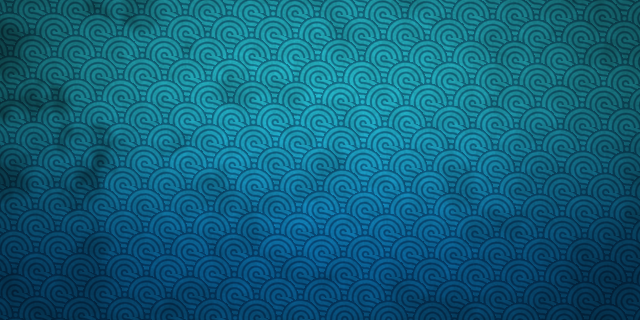
Write a Shadertoy shader that draws this pattern.

```glsl
float hash(vec2 p) {
    vec3 h = fract(vec3(p.xyx) * 0.1031);
    h += dot(h, h.yzx + 33.33);
    return fract((h.x + h.y) * h.z);
}

float noise(vec2 p) {
    vec2 i = floor(p), f = fract(p);
    f = f * f * (3.0 - 2.0 * f);
    return mix(mix(hash(i), hash(i + vec2(1, 0)), f.x),
               mix(hash(i + vec2(0, 1)), hash(i + vec2(1, 1)), f.x), f.y);
}

float fbm(vec2 p) {
    float sum = 0.0, amplitude = 0.5;
    for (int i = 0; i < 5; i++) {
        sum += amplitude * noise(p);
        p = mat2(1.6, 1.2, -1.2, 1.6) * p + 7.3;
        amplitude *= 0.5;
    }
    return sum;
}

// Offset from the nearest disc centre in a half-height row
vec2 discOffset(vec2 q, float row) {
    float shift = 0.5 * mod(row, 2.0);
    return vec2(fract(q.x - shift + 0.5) - 0.5, q.y - 0.5 * row);
}

// Signed distance to evenly spaced lines
float stripes(float d) {
    return abs(d - 0.125 * round(d / 0.125)) - 0.04;
}

// Rings whose lower ends sweep to the right in a falling curve
float swirl(vec2 p) {
    float r = length(p);
    float flow = 0.5 - length(p + vec2(0.0, 0.5));
    bool inTail = p.x > 0.0 && p.y < 0.0 && flow > -0.085;
    float d = stripes(inTail ? flow : r);
    return max(d, r - 0.42);
}

float waves(vec2 q) {
    float row = floor(q.y * 2.0);
    vec2 front = discOffset(q, row);
    vec2 back = discOffset(q, row + 1.0);
    float d = swirl(length(front) < 0.455 ? front : back);
    // Bead in the gap between neighbouring discs
    float bead = min(length(front - vec2(0.0, 0.5)), length(back + vec2(0.0, 0.5)));
    return min(d, bead - 0.045);
}

void mainImage(out vec4 fragColor, in vec2 fragCoord) {
    vec2 uv = fragCoord / iResolution.y;

    // Slightly skewed lattice, about 14.6 by 7.3 repeats
    mat2 lattice = mat2(0.1372, -0.0019, -0.0026, 0.1362);
    vec2 q = inverse(lattice) * (uv - vec2(1.0, 0.479));
    float soft = max(0.02, 5.0 / iResolution.y);
    float line = 1.0 - smoothstep(-soft, soft, waves(q));

    // Blue below, teal above, lit from the upper centre
    vec3 color = mix(vec3(0.04, 0.40, 0.62), vec3(0.12, 0.58, 0.63),
                     smoothstep(0.1, 0.8, uv.y));
    float falloff = length((uv - vec2(1.0, 0.62)) * vec2(0.85, 1.25));
    color *= mix(1.18, 0.5, smoothstep(0.1, 1.25, falloff));
    color *= mix(vec3(0.55, 0.62, 0.7), vec3(1.0), line);

    // Cloudy stains, heavier at the upper left, and fine grain
    float stain = smoothstep(0.5, 0.75, fbm(uv * 7.0 + 3.0));
    float stainArea = 1.0 - smoothstep(0.1, 0.6, length(uv - vec2(0.25, 0.65)));
    color *= 1.0 - stain * (0.12 + 0.3 * stainArea);
    color *= 0.9 + 0.2 * fbm(uv * 30.0);
    color *= 0.95 + 0.1 * noise(uv * 200.0);

    fragColor = vec4(color, 1.0);
}
```
